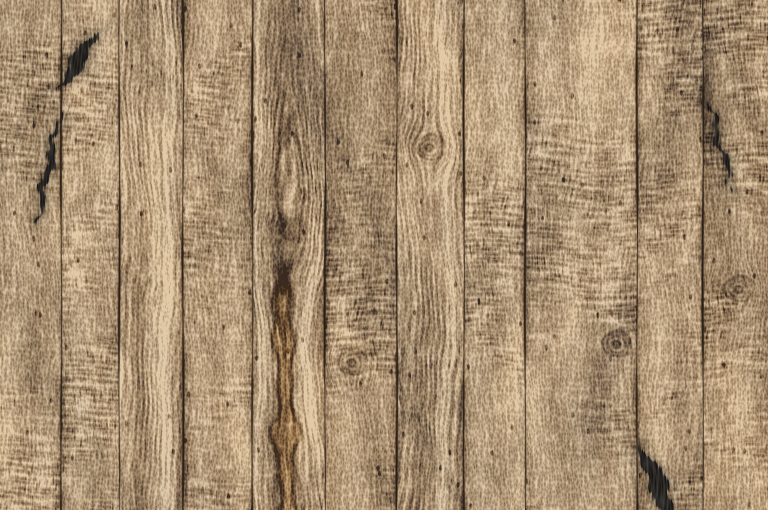
Reproduce this texture procedurally as a WebGL 1 fragment shader.

```glsl
precision highp float;
uniform vec2 u_resolution;

vec2 hash2(vec2 p) {
  p = vec2(dot(p, vec2(127.1, 311.7)), dot(p, vec2(269.5, 183.3)));
  return fract(sin(p) * 4375.85);
}

// Distance to the nearest scattered point
float cellular(vec2 p) {
  vec2 cell = floor(p), f = p - cell;
  float nearest = 4.0;
  for (int j = -1; j <= 1; j++) {
    for (int i = -1; i <= 1; i++) {
      vec2 o = vec2(float(i), float(j));
      vec2 d = o + hash2(cell + o) - f;
      nearest = min(nearest, dot(d, d));
    }
  }
  return sqrt(nearest);
}

// Layered, turned sines for broad stains
float blotch(vec2 p) {
  float sum = 0.0, amp = 0.5;
  for (int i = 0; i < 4; i++) {
    p += 0.8 * sin(p.yx * 1.3 + 2.0);
    sum += amp * sin(p.x) * cos(p.y);
    p = mat2(1.5, 1.1, -1.1, 1.5) * p + 3.7;
    amp *= 0.62;
  }
  return sum;
}

// Signed distance to a tapered, ragged split from a to b
float split(vec2 p, vec2 a, vec2 b, float width) {
  p.x += 0.04 * sin(p.y * 9.0) + 0.02 * sin(p.y * 23.0 + p.x * 8.0);
  vec2 ab = b - a;
  float h = clamp(dot(p - a, ab) / dot(ab, ab), 0.0, 1.0);
  return length(p - a - ab * h) - width * 4.0 * h * (1.0 - h);
}

vec3 woodRamp(float t) {
  vec3 mid = vec3(0.59, 0.485, 0.365);
  t = clamp(t, 0.0, 1.0) * 2.0;
  return t < 1.0 ? mix(vec3(0.22, 0.165, 0.13), mid, t) : mix(mid, vec3(0.88, 0.79, 0.66), t - 1.0);
}

void main() {
  vec2 p = gl_FragCoord.xy / u_resolution.x * 12.0;

  // Eleven boards: uneven seams, one left out to make a wide board
  float left = -0.15, right = 12.15, board = 0.0;
  for (int i = 1; i < 12; i++) {
    if (i == 9) continue;
    float k = float(i);
    float seam = k + 0.05 + 0.2 * sin(0.7 * k - 3.36) + 0.12 * step(10.5, k) + 0.006 * sin(p.y * 1.3 + k * 4.0);
    if (p.x > seam) { left = seam; board += 1.0; }
    else right = min(right, seam);
  }
  float edge = min(p.x - left, right - p.x);
  float even = 1.0 - mod(board, 2.0);
  float ringed = even * step(1.5, board) * step(board, 6.5);
  float heart = 1.0 - step(0.5, abs(board - 4.0));
  vec2 seed = hash2(vec2(board, 5.0)) * 40.0;
  vec2 q = p + seed;

  // One knot on some boards, bending the grain around it
  float knotted = step(3.5, board) * max(even, 1.0 - step(0.5, abs(board - 5.0)));
  vec2 knot = vec2(mix(left, right, 0.6 + 0.22 * sin(1.05 * board - 6.8)),
                   4.1 + 1.9 * cos(2.2 * (board - 6.0) - 0.6) + 0.5 * heart);
  vec2 d = p - knot;
  float r = length(d * mix(vec2(1.0, 1.15), vec2(1.2, 0.24), heart)) + 0.015 * sin(d.y * 17.0 + d.x * 9.0);
  float bend = knotted * exp(-r * r * 9.0);
  float u = d.x * (1.0 - 0.7 * bend) + 0.07 * sin(q.y * 0.9)
          + 0.035 * sin(q.y * 2.1 + d.x * 3.0) + 0.012 * sin(q.y * 6.3 + d.x * 7.0);
  vec2 grain = vec2(u + seed.x, q.y);

  // Fibres, grit and crosswise saw marks over broad stains
  float fibre = cellular(grain * vec2(24.0, 2.6));
  float grit = cellular(q * vec2(26.0, 15.0) + 9.0);
  float saw = cellular(vec2(q.x * 2.2 + q.y, q.y * 14.0 + 0.5 * sin(q.x * 3.0)));
  float stain = blotch(q * vec2(1.5, 0.7));
  float patches = smoothstep(-0.2, 0.5, blotch(q * vec2(0.8, 1.1) + 4.0));
  float tone = 0.725 + 0.05 * cos(1.05 * (board - 1.3)) + 0.2 * stain;
  tone += 0.07 * sin(u * 9.0 + 1.5 * sin(q.y * 0.5) + seed.y);
  tone += 0.38 * (fibre - 0.46) + 0.42 * (grit - 0.46);
  tone += (saw - 0.46) * mix(0.65, 0.12, ringed) * (0.15 + 0.85 * patches);

  // Growth rings, arched along the heart board
  float arch = mix(u, abs(u) - 0.1 * sin(p.y * 1.1 + 2.6), heart);
  float ring = sin(arch * 68.0 + 2.5 * sin(arch * 7.0 + q.y * 0.35));
  tone += ring * mix(0.03, 0.18, ringed) * (0.65 + 0.35 * sin(q.y * 1.7 + u * 5.0));
  float band = sin(arch * 8.0 + 0.6 * sin(q.y * 0.8) + board);
  tone += ringed * (0.2 * smoothstep(0.75, 0.85, band) - 0.16 * smoothstep(0.5, 0.9, -band));

  // Dark-rimmed core below the heart, pale eye above it
  float core = abs(u) + 0.04 * sin(p.y * 4.0) + 0.03 * sin(p.y * 9.0);
  core = heart * (1.0 - smoothstep(0.06, 0.2, core)) * (1.0 - smoothstep(3.2, 4.0, p.y));
  tone -= 1.6 * core * (1.0 - core) + 0.08 * core;
  tone += heart * 0.22 * (1.0 - smoothstep(0.1, 0.16, r));

  // Knot rings and dark rim
  float disc = knotted * (1.0 - heart);
  tone += disc * exp(-r * r * 18.0) * (0.15 * sin(r * 75.0) - 0.18);
  tone -= disc * 0.3 * (1.0 - smoothstep(0.02, 0.09, r));
  tone -= knotted * 0.2 * exp(-pow((r - 0.21) * 28.0, 2.0));

  // Pores, stray flecks and worn board edges
  float pore = cellular(grain * vec2(11.0, 2.4) + 31.0);
  tone -= 0.28 * (1.0 - smoothstep(0.06, 0.24, pore)) * (0.25 + 0.75 * patches);
  tone -= 0.45 * (1.0 - smoothstep(0.02, 0.05, cellular(q * vec2(1.5, 0.8) + 17.0)));
  float wear = 0.5 + 0.5 * sin(p.y * 0.9 + 2.1 * floor(p.x + 0.5) + sin(p.y * 2.7));
  tone -= (0.1 + 0.25 * wear) * exp(-edge * 13.0);
  vec3 color = woodRamp(tone) + vec3(0.04, 0.005, -0.035) * (core + 0.4 * stain);

  // Charred splits with a brown halo
  float gash = split(p, vec2(0.93, 6.6), vec2(1.52, 7.45), 0.1);
  gash = min(gash, split(p, vec2(0.58, 4.5), vec2(0.93, 6.2), 0.045));
  gash = min(gash, split(p, vec2(10.0, 1.0), vec2(10.55, -0.2), 0.13));
  gash = min(gash, split(p, vec2(11.0, 6.6), vec2(11.45, 5.0), 0.03)) + 0.06 * (fibre - 0.46);
  color *= 1.0 - 0.35 * exp(-max(gash, 0.0) * 11.0);
  color = mix(vec3(0.16, 0.15, 0.14) + 0.2 * (fibre - 0.4), color, smoothstep(-0.015, 0.025, gash));

  // Narrow shadowed seams
  color = mix(vec3(0.15, 0.115, 0.085), color, smoothstep(0.012 * wear - 0.012, 0.012 * wear + 0.022, edge));
  gl_FragColor = vec4(clamp(color, 0.0, 1.0), 1.0);
}
```
